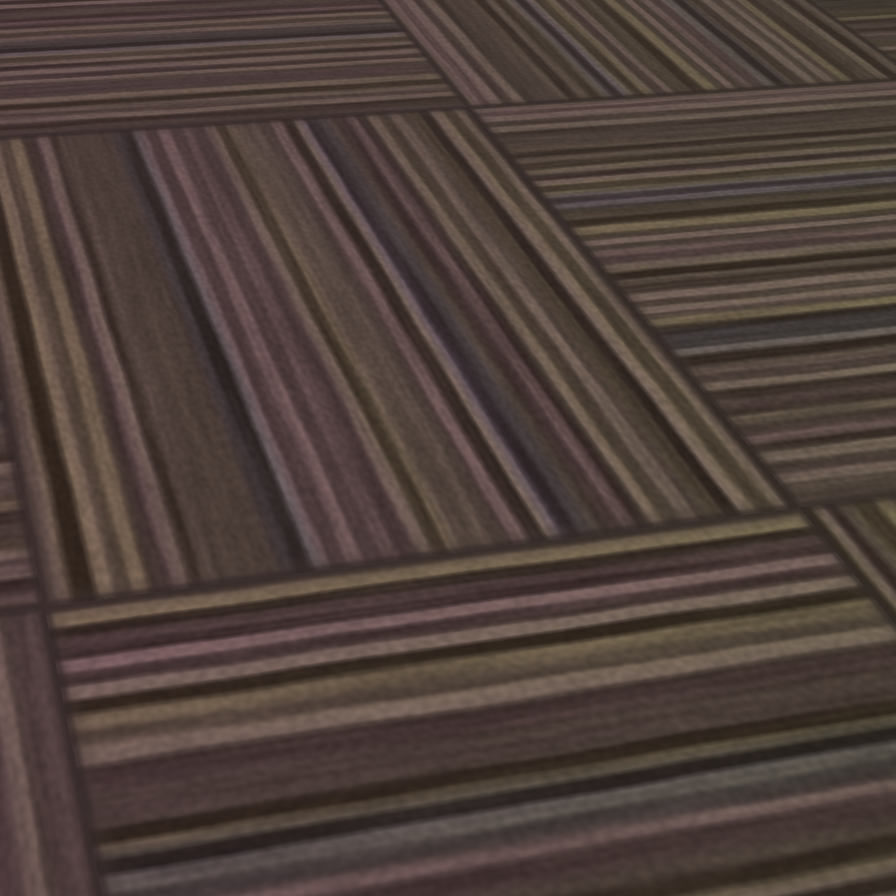
A three.js fragment shader for this texture:

```glsl
// Finely striped carpet tiles laid in alternating directions, seen at a slant.
#define YARNS 44.0         // yarn rows across an upright tile
#define CROSS_YARNS 58.0   // yarn rows across a turned tile
#define YARN_BLEND 0.30    // softness between neighbouring rows
#define ALTERNATION 0.19   // contrast of light rows and dark gaps
#define SEAM_WIDTH 0.008   // half width of a joint, in tiles
#define SEAM_DEPTH 0.65
#define WEAVE 0.13         // strength of the tufted grain
#define SLATE_BAND vec2(0.32, 0.36)   // first grey band and band spacing
#define DARK_YARN vec3(0.180, 0.140, 0.120)
#define MID_YARN vec3(0.290, 0.243, 0.218)
#define LIGHT_YARN vec3(0.455, 0.390, 0.347)
#define SEAM_COLOR vec3(0.195, 0.160, 0.152)

varying vec2 vUv;

float hash(vec2 p) {
  vec3 q = fract(vec3(p.xyx) * 0.1031);
  q += dot(q, q.yzx + 33.33);
  return fract((q.x + q.y) * q.z);
}

vec2 gradientAt(vec2 p) {
  float angle = 6.2832 * hash(p + 47.0);
  return vec2(cos(angle), sin(angle));
}

float gradientNoise(vec2 p) {
  vec2 i = floor(p), f = fract(p);
  vec2 u = f * f * f * (f * (f * 6.0 - 15.0) + 10.0);
  vec2 e = vec2(1.0, 0.0);
  float bottom = mix(dot(gradientAt(i), f),
                     dot(gradientAt(i + e.xy), f - e.xy), u.x);
  float top = mix(dot(gradientAt(i + e.yx), f - e.yx),
                  dot(gradientAt(i + e.xx), f - e.xx), u.x);
  return mix(bottom, top, u.y);
}

// Perspective map from the canvas to the floor, one unit per tile.
vec2 floorPosition(vec2 uv) {
  vec3 p = vec3(uv.x, 1.0 - uv.y, 1.0);
  vec2 ground = vec2(dot(p, vec3(0.3390, -0.0680, 0.0293)),
                     dot(p, vec3(0.0407, 0.6227, -0.0959)));
  return ground / dot(p, vec3(-0.0120, 0.2217, 0.1783));
}

// Tone of one row: light rows and dark gaps alternate, each uneven.
float rowTone(float i, float seed) {
  float side = mod(i, 2.0) * 2.0 - 1.0;
  return 0.49 + ALTERNATION * side + 0.62 * (hash(vec2(i, seed)) - 0.5);
}

float yarnTone(float row, float seed) {
  float i = floor(row);
  float blend = smoothstep(0.5 - YARN_BLEND, 0.5 + YARN_BLEND, fract(row));
  return mix(rowTone(i, seed), rowTone(i + 1.0, seed), blend);
}

vec3 yarnColor(float tone) {
  vec3 lower = mix(DARK_YARN, MID_YARN, smoothstep(-0.05, 0.5, tone));
  return mix(lower, LIGHT_YARN, smoothstep(0.42, 1.0, tone));
}

vec3 carpetTile(vec2 position, vec2 cell) {
  float seed = floor(17.0 + 91.0 * hash(cell + 20.0));
  float turned = mod(cell.x + cell.y, 2.0);
  vec2 local = position - cell;
  vec2 st = turned > 0.5 ? local.yx : local;   // x across, y along the rows

  // Rows of uneven width, changing slowly along their length
  float row = st.x * mix(YARNS, CROSS_YARNS, turned);
  row += 0.7 * gradientNoise(vec2(row * 0.29, seed + 0.4));
  row += 0.12 * gradientNoise(vec2(st.x * 12.0 + seed, st.y * 7.0));
  float tone = yarnTone(row, seed);
  tone += 0.22 * gradientNoise(vec2(row * 1.7, st.y * 4.0 + seed));
  vec3 color = yarnColor(clamp(tone, 0.0, 1.0));

  // Mauve and olive rows
  float hue = gradientNoise(vec2(row * 0.43, seed + 0.41));
  color *= mix(vec3(1.0), vec3(1.02, 0.96, 1.05), smoothstep(0.0, 0.4, hue));
  color *= mix(vec3(1.0), vec3(1.01, 1.03, 0.91), smoothstep(0.0, 0.4, -hue));

  // Slate bands
  float phase = 6.2832 * (st.x - SLATE_BAND.x) / SLATE_BAND.y;
  float slate = smoothstep(0.78, 1.0, cos(phase));
  color *= mix(vec3(1.0), vec3(0.87, 0.92, 1.05), slate);

  // Tufted grain
  float grain = gradientNoise(vec2(st.x * 120.0, st.y * 85.0) + seed);
  grain += 0.6 * gradientNoise(vec2(st.x * 60.0, st.y * 22.0) - seed);
  return color * (1.0 + WEAVE * grain);
}

void main() {
  vec2 position = floorPosition(vUv);
  vec2 cell = floor(position);
  vec3 color = carpetTile(position, cell);

  // Haze softens the far rows
  float distant = smoothstep(0.55, 1.0, vUv.y);
  color = mix(color, vec3(0.292, 0.250, 0.230), 0.30 * distant);

  // Joints between tiles, with a worn border
  vec2 toEdge = 0.5 - abs(fract(position) - 0.5);
  float edge = min(toEdge.x, toEdge.y);
  float seam = 1.0 - smoothstep(SEAM_WIDTH * 0.3, SEAM_WIDTH * 1.5, edge);
  float border = 1.0 - smoothstep(0.010, 0.028, edge);
  color = mix(color, MID_YARN * 0.93, 0.30 * border);
  color = mix(color, SEAM_COLOR, SEAM_DEPTH * seam);

  // Room light: mauve at the left, greener at the right
  color *= mix(vec3(1.03, 0.97, 1.04), vec3(0.99, 1.02, 0.98), vUv.x);
  gl_FragColor = vec4(color, 1.0);
}
```
